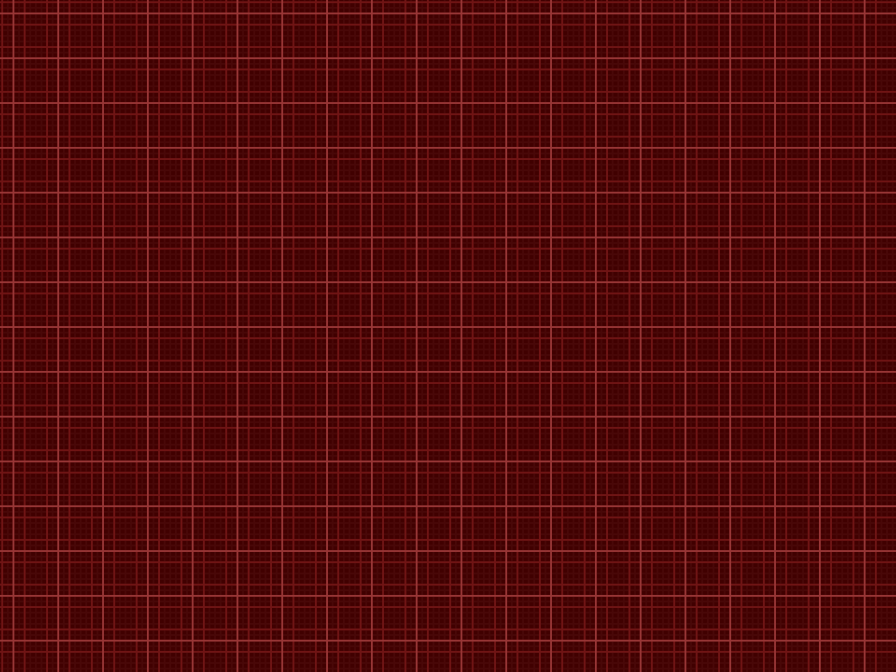
This pattern is drawn by a Shadertoy shader. Its source:

```glsl
const vec2 CELLS = vec2(20.0, 15.0);
const float LINE_WIDTH = 0.04;

const vec3 GROUND = vec3(0.25, 0.0, 0.0);
const vec3 FAINT  = vec3(0.285, 0.03, 0.03);
const vec3 MEDIUM = vec3(0.44, 0.08, 0.08);
const vec3 BRIGHT = vec3(0.60, 0.21, 0.21);

// Box-filtered coverage of evenly spaced lines, per axis
vec2 lineCoverage(vec2 p, float spacing, float offset, float width, vec2 pixel) {
    vec2 d = abs(fract((p - offset) / spacing + 0.5) - 0.5) * spacing;
    vec2 lower = max(d - 0.5 * pixel, vec2(-0.5 * width));
    vec2 upper = min(d + 0.5 * pixel, vec2(0.5 * width));
    return clamp((upper - lower) / pixel, 0.0, 1.0);
}

// Union of the vertical and horizontal lines
float gridMask(vec2 p, float spacing, float offset, float width, vec2 pixel) {
    vec2 c = lineCoverage(p, spacing, offset, width, pixel);
    return 1.0 - (1.0 - c.x) * (1.0 - c.y);
}

void mainImage(out vec4 fragColor, in vec2 fragCoord) {
    // Cell coordinates, counted from the upper left
    vec2 uv = fragCoord / iResolution.xy;
    vec2 p = vec2(uv.x, 1.0 - uv.y) * CELLS;
    vec2 pixel = CELLS / iResolution.xy;

    // Eighths, halves and whole cells, from faint to bright
    vec3 color = GROUND;
    color = mix(color, FAINT, gridMask(p, 0.125, 0.05, LINE_WIDTH, pixel));
    color = mix(color, MEDIUM, gridMask(p, 0.5, 0.05, LINE_WIDTH, pixel));
    color = mix(color, BRIGHT, gridMask(p, 1.0, 0.3, LINE_WIDTH, pixel));

    fragColor = vec4(color, 1.0);
}
```
